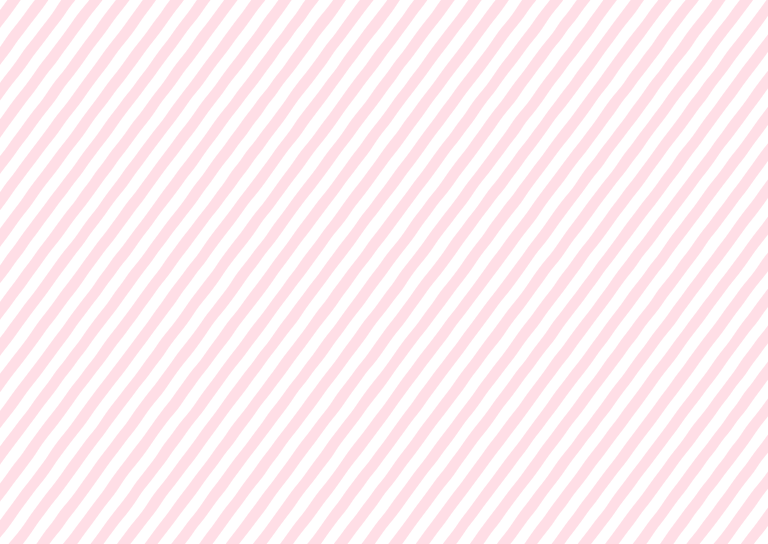
Give the GLSL for this pattern, as a WebGL 1 fragment shader.

```glsl
precision highp float;

uniform vec2 u_resolution;

const vec3 WHITE = vec3(1.0);
const vec3 PINK = vec3(1.0, 0.87, 0.90);
const float STRIPES_ACROSS = 28.34;  // periods per canvas width
const float LEAN = 0.7445;           // sideways shift per unit of height
const float PHASE = 0.362;           // stripe offset at the canvas centre
const float PINK_SHARE = 0.495;      // pink part of one period
const float WOBBLE = 0.022;          // edge unevenness, in periods
const float WOBBLE_SCALE = 45.0;     // noise cells per canvas width

float hash(vec2 cell) {
  return fract(sin(dot(cell, vec2(127.1, 311.7))) * 43758.5);
}

float valueNoise(vec2 p) {
  vec2 cell = floor(p);
  vec2 f = fract(p);
  f = f * f * (3.0 - 2.0 * f);
  float low = mix(hash(cell), hash(cell + vec2(1.0, 0.0)), f.x);
  float high = mix(hash(cell + vec2(0.0, 1.0)), hash(cell + 1.0), f.x);
  return mix(low, high, f.y);
}

// Signed distance to the nearest stripe edge, in periods; positive inside pink
float stripeDistance(float phase) {
  float fromMiddle = abs(fract(phase - 0.5 * PINK_SHARE + 0.5) - 0.5);
  return 0.5 * PINK_SHARE - fromMiddle;
}

void main() {
  // Centred coordinates, one unit per canvas width
  vec2 p = (gl_FragCoord.xy - 0.5 * u_resolution) / u_resolution.x;

  // Leaning stripes with slightly uneven edges
  float phase = (p.x - LEAN * p.y) * STRIPES_ACROSS + PHASE;
  phase += WOBBLE * (2.0 * valueNoise(p * WOBBLE_SCALE + 100.0) - 1.0);

  // Coverage over one pixel
  float pixel = STRIPES_ACROSS * length(vec2(1.0, LEAN)) / u_resolution.x;
  float pink = clamp(stripeDistance(phase) / pixel + 0.5, 0.0, 1.0);

  gl_FragColor = vec4(mix(WHITE, PINK, pink), 1.0);
}
```
